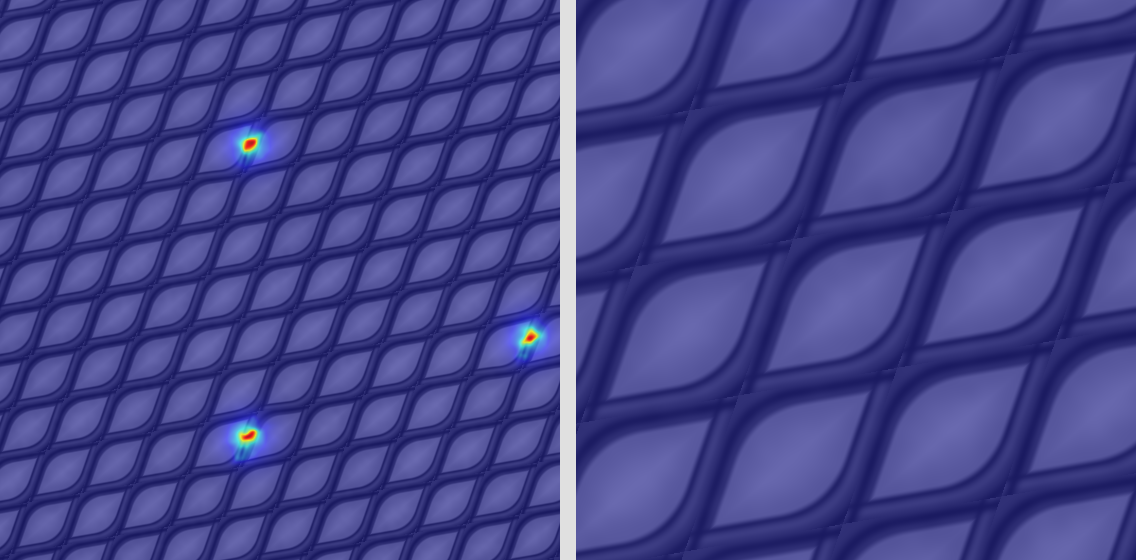
Left: the whole. Right: its middle third, enlarged.
Reproduce this pattern procedurally as a Shadertoy shader.

```glsl
// Slanted mesh of leaf-shaped cells under a blue heat map, with three hot broken wires.

#define STEP_A vec2(0.0943, 0.0164)   // lattice step to the right
#define STEP_B vec2(0.0324, 0.0930)   // lattice step upward
#define ORIGIN vec2(0.526, 0.579)     // centre of one cell
#define CELL_EDGE 0.368               // half size of the bright cell, in steps
#define WIRE_AT 0.45                  // where the main dark line runs
#define ROUNDING 0.32                 // rounding of the two blunt corners
#define SOFTNESS 0.024                // edge blur, in steps
#define TINT 0.55                     // strength of the heat colours
#define GRAIN 0.035

// Hot wires, in lattice steps from the origin
const vec2 DEFECTS[3] = vec2[3](vec2(-1.53, 2.03), vec2(5.45, -2.91), vec2(0.47, -3.95));

float hash(vec2 p) {
    return fract(sin(dot(p, vec2(127.1, 311.7))) * 43758.5453);
}

float noise(vec2 p) {
    vec2 i = floor(p), f = fract(p);
    f = f * f * (3.0 - 2.0 * f);
    return mix(mix(hash(i), hash(i + vec2(1, 0)), f.x),
               mix(hash(i + vec2(0, 1)), hash(i + vec2(1, 1)), f.x), f.y);
}

float smoothMax(float a, float b, float k) {
    float h = max(k - abs(a - b), 0.0) / k;
    return max(a, b) + 0.25 * k * h * h;
}

float bell(float x, float width) {
    return exp(-x * x / (width * width));
}

// Blue, cyan, yellow, red ramp
vec3 heatRamp(float t) {
    return clamp(1.5 - abs(4.0 * t - vec3(3, 2, 1)), 0.0, 1.0);
}

// Brightness of the mesh; broken fades the wire out
float meshGrey(vec2 lattice, float broken) {
    vec2 id = floor(lattice + 0.5);
    vec2 q = lattice - id;

    // Two rounded corners, two sharp tips
    float lowerRight = smoothMax(q.x, -q.y, ROUNDING);
    float upperLeft = smoothMax(-q.x, q.y, ROUNDING);
    float m = max(lowerRight, upperLeft);

    // Cell fill and wire band
    float fill = mix(0.89, 0.73, smoothstep(0.05, CELL_EDGE, m));
    fill += GRAIN * (hash(id) - 0.5);
    float band = 0.42 + 0.09 * bell(lowerRight - 0.445, 0.03);
    float grey = mix(fill, band, smoothstep(-SOFTNESS, SOFTNESS, m - CELL_EDGE));

    // Thin inner outline and main stepped line
    grey -= 0.12 * bell(lowerRight - CELL_EDGE - 0.022, 0.022);
    float wire = min(abs(upperLeft - WIRE_AT), abs(lowerRight - 1.0 + WIRE_AT));
    grey = mix(grey, 0.22, 0.9 * bell(wire, 0.042));
    return mix(grey, 0.74, broken);
}

void mainImage(out vec4 fragColor, in vec2 fragCoord) {
    vec2 uv = fragCoord / iResolution.y;
    mat2 toCanvas = mat2(STEP_A, STEP_B);
    vec2 lattice = inverse(toCanvas) * (uv - ORIGIN);

    // Heat, broken wires and the bulge around them
    float heat = 0.0, broken = 0.0;
    vec2 bulge = vec2(0);
    for (int i = 0; i < 3; i++) {
        vec2 d = lattice - DEFECTS[i];
        vec2 r = toCanvas * d;
        float seed = hash(DEFECTS[i]);
        broken = max(broken, exp(-dot(d * d, vec2(14.0, 9.0))));
        bulge += 0.22 * d * exp(-4.0 * dot(d, d));

        // Ragged core leaning right, wider glow, small tail below
        vec2 ragged = r + 0.010 * (vec2(noise(uv * 75.0), noise(uv * 75.0 + 31.0)) - 0.5);
        vec2 lean = vec2(dot(ragged, vec2(0.76, 0.65)), dot(ragged, vec2(-0.65, 0.76)));
        float core = 0.54 * exp(-dot(lean * lean, 1.0 / vec2(0.00022, 0.00008)));
        float glow = 0.31 * exp(-dot(ragged, ragged) / 0.0007);
        float halo = 0.11 * exp(-dot(r, r) / 0.0028);
        vec2 toTail = ragged + vec2(0.014, 0.036);
        float tail = (0.06 + 0.14 * seed) * exp(-dot(toTail, toTail) / 0.00014);
        heat += core + glow + halo + tail;
    }

    float grey = meshGrey(lattice - bulge, 0.85 * broken);
    grey += GRAIN * (noise(uv * 90.0) - 0.5) + GRAIN * (noise(uv * 5.0) - 0.5);

    // Leftover wire stub beside each hot point
    for (int i = 0; i < 3; i++) {
        vec2 r = toCanvas * (lattice - DEFECTS[i]) + vec2(0.010, 0.026);
        float stub = bell(r.x - 0.3 * r.y, 0.004) * bell(r.y, 0.016);
        grey = mix(grey, 0.2, 0.7 * stub);
        heat *= 1.0 - 0.25 * stub;
    }

    float strength = mix(TINT, 0.82, smoothstep(0.3, 0.85, heat));
    fragColor = vec4(mix(vec3(grey), heatRamp(min(heat, 0.95)), strength), 1.0);
}
```
